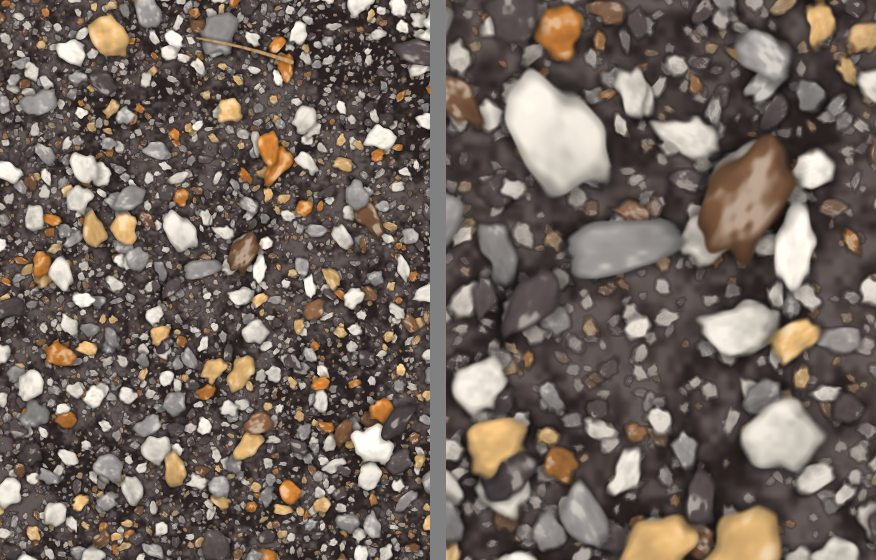
Left: the whole. Right: its middle third, enlarged.
Reproduce this texture procedurally as a Shadertoy shader.

```glsl
#define GROUND_DARK vec3(0.165, 0.135, 0.13)
#define GROUND_LIGHT vec3(0.39, 0.35, 0.34)
#define CHALK vec3(0.93, 0.90, 0.85)
#define GREY vec3(0.61, 0.59, 0.58)
#define TAN vec3(0.88, 0.71, 0.47)
#define ORANGE vec3(0.76, 0.48, 0.22)
#define BROWN vec3(0.50, 0.36, 0.26)
#define CHARCOAL vec3(0.34, 0.30, 0.30)
#define CORNER_SHARPNESS 11.0
#define SHADOW_DEPTH 0.30
#define EDGE_BLUR 0.0017

const float TAU = 6.28319;

vec3 hash3(vec3 p) {
    p = fract(p * vec3(0.1031, 0.1030, 0.0973));
    p += dot(p, p.yxz + 33.33);
    return fract((p.xxy + p.yxx) * p.zyx);
}

float noise(vec2 p) {
    vec2 cell = floor(p), f = fract(p);
    f = f * f * (3.0 - 2.0 * f);
    float a = hash3(vec3(cell, 7.0)).x;
    float b = hash3(vec3(cell + vec2(1, 0), 7.0)).x;
    float c = hash3(vec3(cell + vec2(0, 1), 7.0)).x;
    float d = hash3(vec3(cell + vec2(1, 1), 7.0)).x;
    return mix(mix(a, b, f.x), mix(c, d, f.x), f.y);
}

mat2 rotation(float angle) {
    float c = cos(angle), s = sin(angle);
    return mat2(c, s, -s, c);
}

// Irregular pebble: smooth maximum of jittered half planes
float pebbleDistance(vec2 p, float radius, vec3 seed) {
    float total = 0.0;
    for (int k = 0; k < 7; k++) {
        vec3 h = hash3(seed + float(k) * vec3(3.7, 5.3, 1.9));
        float angle = (float(k) + 0.7 * h.x) * TAU / 7.0;
        float reach = radius * mix(0.75, 1.15, h.y);
        total += exp(CORNER_SHARPNESS * dot(p, vec2(cos(angle), sin(angle))) / reach);
    }
    return radius * (log(total) / CORNER_SHARPNESS - 1.0);
}

vec3 pebbleColour(float pick) {
    if (pick < 0.36) return CHALK;
    if (pick < 0.59) return GREY;
    if (pick < 0.71) return TAN;
    if (pick < 0.78) return ORANGE;
    if (pick < 0.87) return BROWN;
    return CHARCOAL;
}

// One size class of stones, laid over the colour below
vec3 scatter(vec3 below, vec2 uv, float density, float chance, float strength) {
    vec2 grid = uv * density;
    vec2 home = floor(grid);
    float blur = density * max(EDGE_BLUR, 0.8 / iResolution.y);
    for (int y = -1; y <= 1; y++)
    for (int x = -1; x <= 1; x++) {
        vec3 seed = vec3(home + vec2(x, y), density);
        vec3 place = hash3(seed);
        vec3 kind = hash3(seed + 41.3);
        vec3 form = hash3(seed + 87.7);
        float radius = mix(0.24, 0.45, form.x);
        vec2 offset = grid - seed.xy - place.xy;
        if (place.z > chance || length(offset) > 2.2 * radius) continue;

        float aspect = mix(0.73, 1.0, form.y);
        vec2 local = rotation(form.z * TAU) * offset * vec2(aspect, 1.0 / aspect);
        vec2 grain = local / radius + kind.xy * 50.0;
        local += radius * 0.35 * (vec2(noise(grain * 2.0), noise(grain * 2.0 + 19.0)) - 0.5);
        float dist = pebbleDistance(local, radius, seed);

        // Contact shadow, then a mottled face with a darker rim
        below *= 1.0 - SHADOW_DEPTH * smoothstep(0.16, 0.0, dist);
        float dome = smoothstep(0.0, 0.28, -dist / radius);
        float mottle = 0.7 * noise(grain * 1.6) + 0.3 * noise(grain * 4.5);
        float light = mix(0.76, 1.04, dome) + 0.07 * dot(offset, vec2(-0.4, 0.9)) / radius;
        vec3 colour = pebbleColour(kind.x) * mix(0.84, 1.08, kind.y);
        colour *= light * mix(0.82, 1.20, mottle);
        colour = mix(colour, CHALK, 0.5 * dome * smoothstep(0.55, 0.80, mottle));
        colour = mix(GROUND_LIGHT, colour, strength);
        below = mix(below, colour, smoothstep(blur, -blur, dist));
    }
    return below;
}

// Tapered dry twig
vec3 twig(vec3 below, vec2 uv, vec2 a, vec2 b) {
    vec2 axis = b - a;
    float t = clamp(dot(uv - a, axis) / dot(axis, axis), 0.0, 1.0);
    float bend = 0.004 * sin(t * 3.1);
    float dist = length(uv - a - axis * t - vec2(0.0, bend)) - mix(0.0018, 0.0038, t);
    below *= 1.0 - SHADOW_DEPTH * smoothstep(0.008, 0.0, dist);
    vec3 bark = mix(BROWN, TAN, 0.35 + 0.5 * noise(uv * 180.0));
    return mix(below, bark, smoothstep(EDGE_BLUR, -EDGE_BLUR, dist));
}

void mainImage(out vec4 fragColor, in vec2 fragCoord) {
    vec2 uv = fragCoord / iResolution.y;

    // Gritty dark binder with broad dusty patches
    float dust = 0.6 * noise(uv * 11.0) + 0.4 * noise(uv * 27.0 + 5.0);
    float grit = 0.45 * dust + 0.35 * noise(uv * 75.0) + 0.2 * noise(uv * 190.0);
    vec3 colour = mix(GROUND_DARK, GROUND_LIGHT, smoothstep(0.30, 0.74, grit));

    // Stones from fine to coarse
    colour = scatter(colour, uv, 110.0, 0.35, 0.32);
    colour = scatter(colour, uv, 66.0, 0.42, 0.50);
    colour = scatter(colour, uv, 41.0, 0.44, 0.78);
    colour = scatter(colour, uv, 26.0, 0.38, 0.95);
    colour = scatter(colour, uv, 17.0, 0.32, 1.0);
    colour = scatter(colour, uv, 12.5, 0.17, 1.0);
    colour = twig(colour, uv, vec2(0.352, 0.932), vec2(0.521, 0.889));

    fragColor = vec4(clamp(colour, 0.0, 1.0), 1.0);
}
```
